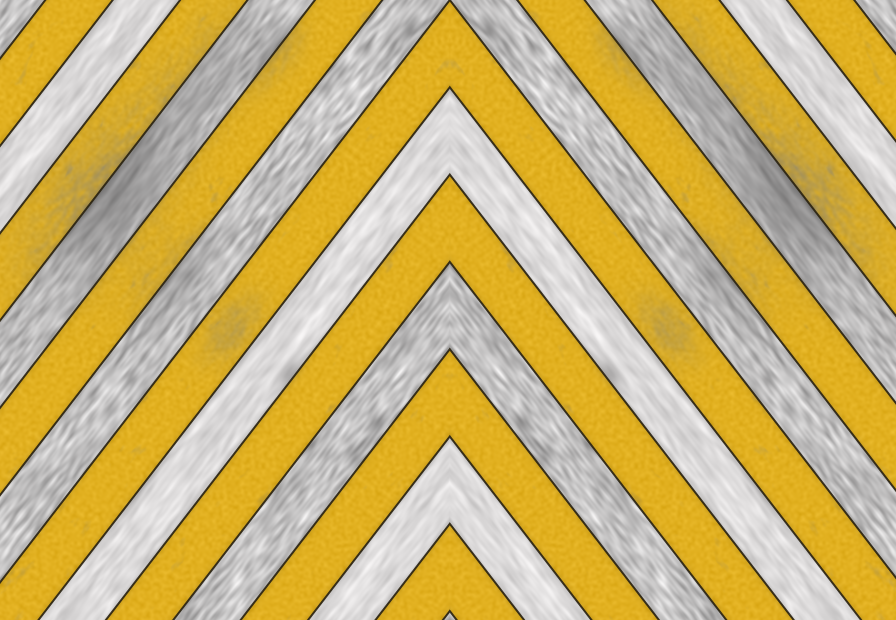
This pattern is drawn by a Shadertoy shader. Its source:

```glsl
// Nested chevron planks, alternately yellow paint and pale weathered wood,
// mirrored about a vertical axis. Folded coordinates give the planks;
// stretched gradient noise gives grain, and soft spots give grime.

#define AXIS_X 0.502        // fold axis, fraction of the width
#define SLOPE 1.295         // fall of the planks per unit sideways
#define PLANK 0.1408        // plank height on the axis, canvas heights
#define LINE_HALF 0.0016    // half width of the dark joints
#define GRAIN 0.30          // contrast of the bare wood grain
#define PAINT_SPECKLE 0.10  // contrast of the paint speckle
#define WEAR 0.85           // strength of grime and rubbed paint
#define YELLOW vec3(0.885, 0.692, 0.125)
#define RUBBED vec3(0.58, 0.54, 0.42)
#define PALE vec3(0.865, 0.857, 0.857)
#define ROUGH vec3(0.765, 0.76, 0.76)
#define JOINT vec3(0.17, 0.14, 0.07)

vec2 hashGradient(vec2 cell) {
    vec3 p = fract(vec3(cell.xyx) * vec3(0.1031, 0.1030, 0.0973));
    p += dot(p, p.yzx + 33.33);
    return fract((p.xx + p.yz) * p.zy) * 2.0 - 1.0;
}

float gradientNoise(vec2 p) {
    vec2 i = floor(p), f = fract(p);
    vec2 u = f * f * f * (f * (f * 6.0 - 15.0) + 10.0);
    vec2 e = vec2(0.0, 1.0);
    float low = mix(dot(hashGradient(i), f),
                    dot(hashGradient(i + e.yx), f - e.yx), u.x);
    float high = mix(dot(hashGradient(i + e.xy), f - e.xy),
                     dot(hashGradient(i + e.yy), f - e.yy), u.x);
    return mix(low, high, u.y);
}

float fbm(vec2 p) {
    float sum = 0.0, gain = 0.6;
    for (int i = 0; i < 4; i++) {
        sum += gain * gradientNoise(p);
        p = mat2(1.6, 1.2, -1.2, 1.6) * p + 7.3;
        gain *= 0.6;
    }
    return sum;
}

// Folded position (sideways, down) to plank axes (along, across)
vec2 plankAxes(vec2 q) {
    return vec2(q.x + SLOPE * q.y, q.y - SLOPE * q.x) / length(vec2(1.0, SLOPE));
}

// Grime spots: sideways, down, radius across, strength
float grimeAt(vec2 along) {
    vec4 spots[6] = vec4[6](
        vec4(0.56, 0.32, 0.075, 1.0), vec4(0.44, 0.45, 0.045, 0.55),
        vec4(0.35, 0.53, 0.030, 0.75), vec4(0.28, 0.09, 0.028, 0.60),
        vec4(0.26, 0.60, 0.012, 0.80), vec4(0.40, 0.12, 0.060, 0.45));
    float sum = 0.0;
    for (int i = 0; i < 6; i++) {
        vec2 d = (along - plankAxes(spots[i].xy)) / spots[i].z;
        d.x *= 0.5;
        sum += spots[i].w * exp(-dot(d, d));
    }
    return min(sum, 1.0);
}

vec3 woodColour(float plank, vec2 p, float grime) {
    // Irregular alternation of smooth pale boards and rough grey ones
    float kind = abs(mod((plank - 1.0) * 0.5, 5.0) - 1.0);
    float rough = step(0.5, abs(kind - 1.0));
    float fine = gradientNoise(p * vec2(32.0, 140.0));
    float streak = gradientNoise(p * vec2(5.0, 75.0) + plank * 3.7);
    float mottle = fbm(p * vec2(9.0, 20.0));
    vec3 colour = mix(PALE, ROUGH, rough);
    colour += GRAIN * (fine * mix(0.35, 0.9, rough) + streak * 0.45);
    colour += mottle * mix(0.06, 0.16, rough);
    return colour - WEAR * grime * (0.25 + 0.35 * mottle + 0.25 * fine);
}

vec3 paintColour(vec2 p, float grime) {
    float speckle = gradientNoise(p * 125.0);
    float patches = fbm(p * vec2(14.0, 26.0));
    float flecks = gradientNoise(p * vec2(50.0, 110.0));
    float rub = grime * (0.65 + 0.8 * patches + 0.6 * flecks);
    rub += 0.35 * smoothstep(0.22, 0.6, patches + 0.3 * flecks);
    vec3 colour = YELLOW + PAINT_SPECKLE * speckle * vec3(0.6, 0.7, 0.9);
    return mix(colour, RUBBED, clamp(WEAR * rub, 0.0, 0.9));
}

void mainImage(out vec4 fragColor, in vec2 fragCoord) {
    float pixel = 1.0 / iResolution.y;
    vec2 q = vec2(abs(fragCoord.x - AXIS_X * iResolution.x),
                  iResolution.y - fragCoord.y) * pixel;
    vec2 p = plankAxes(q);

    // Plank number; zero has its apex on the top edge
    float level = (q.y - SLOPE * q.x) / PLANK;
    float plank = floor(level);
    float grime = grimeAt(p);
    vec3 wood = woodColour(plank, p, grime);
    vec3 paint = paintColour(p, grime);
    vec3 colour = mix(paint, wood, mod(plank, 2.0));

    // Joints with a faint soft shade beside them
    float joint = abs(level - round(level)) * PLANK / length(vec2(1.0, SLOPE));
    colour *= 1.0 - 0.14 * exp(-joint / 0.004);
    float line = 1.0 - smoothstep(-0.6 * pixel, 0.6 * pixel, joint - LINE_HALF);
    colour = mix(colour, JOINT, 0.92 * line);

    fragColor = vec4(clamp(colour, 0.0, 1.0), 1.0);
}
```
